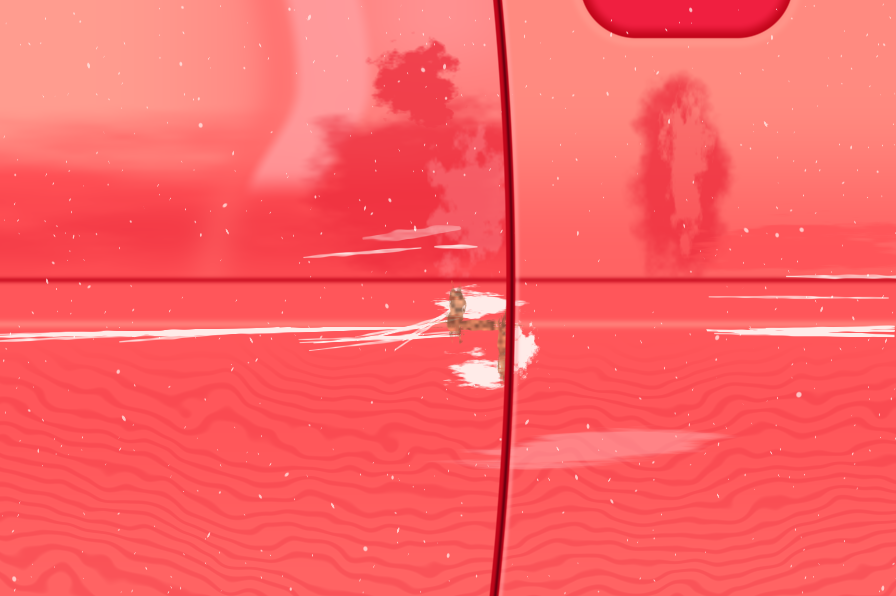
A Shadertoy shader for this texture:

```glsl
// Scratched red car panels: soft reflections over two doors, a curved seam,
// a horizontal crease, a handle recess and a scraped dent.
// Made of gradients, ragged ellipses, tapered scratches and hashed specks.
#define CORAL vec3(1, .39, .39)
#define RED vec3(1, .31, .33)
#define SALMON vec3(1, .61, .56)
#define PINK vec3(1, .63, .64)
#define DEEP vec3(.76, .02, .1)
#define SHADE vec3(.93, .18, .24)
#define CHALK vec3(1, .92, .91)
#define RUST vec3(.7, .44, .3)
#define CREASE_Y .53
#define RIDGE_Y .456
#define GRAIN_FREQ 210.
#define SPECK_DENSITY .17

float hash(vec2 p) { return fract(sin(dot(p, vec2(127.1, 311.7))) * 43758.5); }

float noise(vec2 p) {
    vec2 i = floor(p), f = fract(p);
    f = f * f * (3. - 2. * f);
    return mix(mix(hash(i), hash(i + vec2(1, 0)), f.x),
               mix(hash(i + vec2(0, 1)), hash(i + 1.), f.x), f.y);
}

float fbm(vec2 p) {
    float sum = 0., amp = .5;
    for (int i = 0; i < 4; i++) { sum += amp * noise(p); p = p * 2.03 + 7.1; amp *= .5; }
    return sum;
}

// Soft bump of width w around zero
float bump(float d, float w) { return exp(-d * d / (w * w)); }

// Ellipse (centre, radii) with a noisy border
float ragged(vec2 p, vec4 e, float rough) {
    float n = fbm(p * vec2(1.8, 3) / e.zw) - .47;
    return smoothstep(-.25, .25, 1. - length((p - e.xy) / e.zw) + rough * n);
}

// Line (start, end) that thins towards its ends and breaks up
float scratch(vec2 p, vec4 s, float w) {
    vec2 ab = s.zw - s.xy;
    float t = clamp(dot(p - s.xy, ab) / dot(ab, ab), 0., 1.);
    w *= (.35 + 2.6 * t * (1. - t)) * (.5 + noise(p * vec2(45, 130)));
    float d = length(p - s.xy - ab * t), px = .8 / iResolution.y;
    return (1. - smoothstep(w - px, w + px, d)) * (.55 + .45 * noise(p * vec2(60, 240)));
}

// Chipped paint: a fleck in some cells of a grid
float specks(vec2 p, float scale) {
    vec2 g = p * scale, id = floor(g);
    vec2 q = fract(g) - .25 - .5 * vec2(hash(id + 3.7), hash(id + 9.2));
    q.x += q.y * (hash(id + 5.1) - .5);
    float size = .03 + .07 * hash(id + 1.3), px = scale / iResolution.y;
    float d = length(q * vec2(1. + 2. * hash(id + 6.4), 1));
    return step(hash(id), SPECK_DENSITY) * (1. - smoothstep(size - px, size + px, d));
}

vec3 upperLeft(vec2 p) {
    float n = fbm(p * vec2(3, 14));
    vec3 col = mix(SALMON, vec3(1, .5, .49), smoothstep(.15, .6, p.x));
    col = mix(col, RED, 1. - smoothstep(.67, .82, p.y + .12 * (n - .5)));
    col = mix(col, SHADE, .6 * bump(p.y - .61, .06) * smoothstep(.15, .55, n));
    // Bent column of sky and a bright top
    float mid = .475 + .035 * sin(p.y * 8. - 5.4) + .05 * smoothstep(.68, .85, p.y);
    float column = 1. - smoothstep(.045, .075, abs(p.x - mid));
    col = mix(col, CORAL, .5 * bump(p.x - mid + .09, .04));
    col = mix(col, PINK, .75 * column * smoothstep(.66, .72, p.y));
    col = mix(col, PINK, .5 * bump(p.x - .74, .14) * smoothstep(.82, .97, p.y));
    // Tree: round crown with a feathered top
    float tree = ragged(p, vec4(.71, .69, .16, .14), 1.);
    tree = max(tree, ragged(p, vec4(.7, .85, .055, .075), 2.));
    col = mix(col, SHADE, .78 * tree);
    return mix(col, PINK, .35 * ragged(p, vec4(.79, .66, .05, .11), 2.));
}

vec3 upperRight(vec2 p) {
    vec3 col = mix(CORAL, vec3(1, .54, .5), smoothstep(.56, .85, p.y));
    float gloss = ragged(p, vec4(1.15, .71, .035, .11), 2.);
    col = mix(col, SHADE, ragged(p, vec4(1.143, .695, .078, .15), .8) * (.8 - .5 * gloss));
    col = mix(col, RED, .7 * ragged(p, vec4(1.36, .585, .17, .045), 1.8));
    // Handle recess
    vec2 q = abs(p - vec2(1.152, 1.03)) - vec2(.085, 0);
    float d = length(max(q, 0.)) - .094, px = 1. / iResolution.y;
    col = mix(col, SALMON, .6 * bump(d - .008, .008));
    vec3 bowl = mix(vec3(.94, .12, .25), DEEP, smoothstep(-.025, 0., d));
    return mix(bowl, col, smoothstep(-px, px, d));
}

vec3 lowerPanels(vec2 p) {
    vec3 col = mix(CORAL, RED, .65 * smoothstep(0., .3, p.y));
    // Wavy contours sloping towards the seam
    float phase = p.y - .16 * abs(p.x - .85) + .26 * fbm(p * vec2(3.5, 4.5));
    float grain = smoothstep(.1, .95, sin(phase * GRAIN_FREQ));
    col = mix(col, SHADE, .3 * grain * (1. - smoothstep(.33, .44, p.y)));
    col = mix(col, SALMON, .55 * bump(p.y - RIDGE_Y, .007));
    return mix(col, PINK, .6 * ragged(p, vec4(1, .15 + .1 * p.x, .19, .026), 1.));
}

void mainImage(out vec4 fragColor, in vec2 fragCoord) {
    vec2 p = fragCoord / iResolution.y;
    float px = 1. / iResolution.y, y = p.y - CREASE_Y, seam = p.x - .857 + .1 * y * y;
    vec3 col = seam < 0. ? upperLeft(p) : upperRight(p);
    col = mix(lowerPanels(p), col, smoothstep(-.004, .004, y));
    col = mix(col, DEEP, .75 * bump(y, .005));
    // Scrape bundles along the ridge, then long single scratches
    float white = 0.;
    for (float k = 0.; k < 9.; k++) {
        float h = hash(vec2(k, 2)), g = hash(vec2(k, 8));
        white += scratch(p, vec4(.35 * h - .12, .424 + .02 * g, .45 + .3 * g, .45), .0025);
        white += scratch(p, vec4(.48 + .2 * h, .41 + .03 * g, .77, .43 + .06 * h), .002);
        white += scratch(p, vec4(1.17 + .15 * h, .44 + .01 * g, 1.5, .433 + .02 * h), .0025);
    }
    white += scratch(p, vec4(.51, .568, .706, .584), .003);
    white += scratch(p, vec4(.73, .586, .8, .586), .003);
    white += .5 * scratch(p, vec4(.61, .6, .77, .618), .008);
    white += scratch(p, vec4(1.19, .502, 1.49, .5), .002);
    white += scratch(p, vec4(1.32, .536, 1.54, .535), .003);
    // Dent: torn paint around rusty metal
    white += ragged(p, vec4(.8, .488, .055, .022), 2.2);
    white += ragged(p, vec4(.805, .378, .048, .024), 1.8);
    white += ragged(p, vec4(.873, .415, .022, .038), 2.);
    white += .75 * (specks(p, 22.) + specks(p + 4.3, 47.));
    col = mix(col, CHALK, min(white, 1.));
    float rust = ragged(p, vec4(.765, .473, .013, .04), 1.6);
    rust = max(rust, ragged(p, vec4(.8, .453, .05, .008), 1.8));
    rust = max(rust, ragged(p, vec4(.844, .41, .008, .055), 1.5));
    col = mix(col, RUST * (.6 + .8 * noise(p * 150.)), .8 * rust);
    // Seam with a lit right lip
    col = mix(col, PINK, .5 * bump(seam - .011, .004));
    vec3 gap = mix(DEEP, vec3(.42, 0, .06), bump(seam - .002, .003));
    fragColor = vec4(mix(gap, col, smoothstep(.0075 - px, .0075 + px, abs(seam))), 1);
}
```
